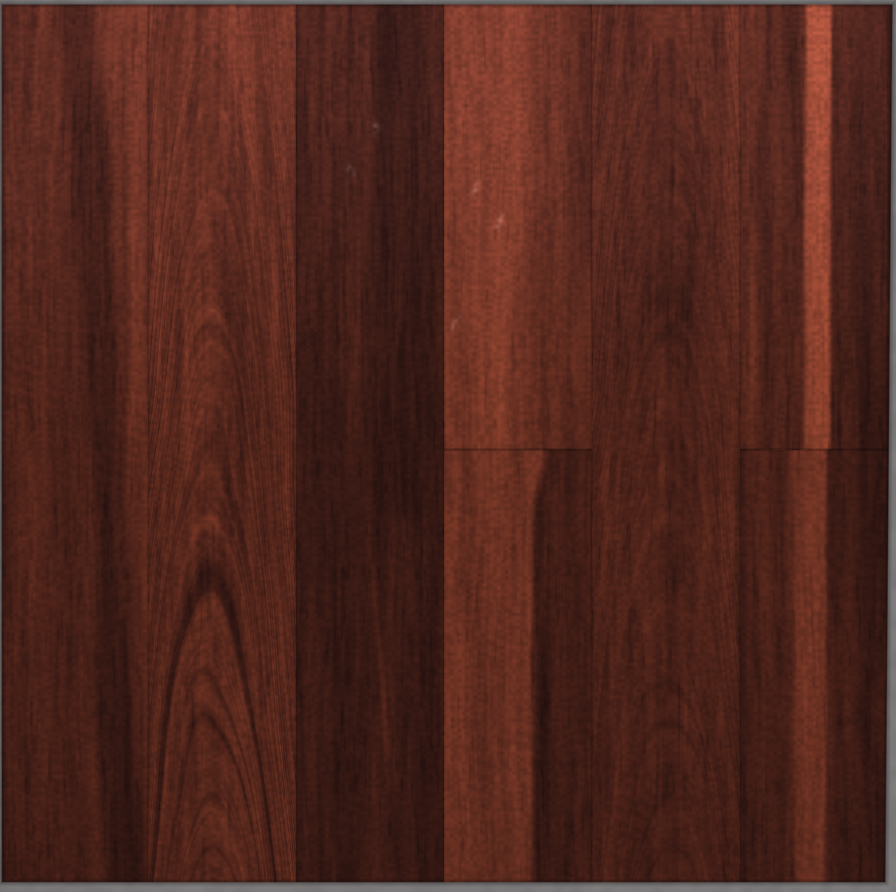
Write a WebGL 1 fragment shader that draws this texture.

```glsl
precision highp float;
// Six dark red-brown wood planks with streaks, cathedral grain, end joints and a thin grey rim.
uniform vec2 u_resolution;

#define PLANKS 6.0
#define JOINT_Y 0.496
#define SEAM_WIDTH 0.0016
#define GRAIN 0.34
#define WEAVE 0.20
#define SCUFFS 5
#define DARK vec3(0.165, 0.075, 0.064)
#define MEDIUM vec3(0.335, 0.150, 0.108)
#define LIGHT vec3(0.530, 0.245, 0.168)
#define SHEEN vec3(0.075, 0.045, 0.047)
#define RIM vec3(0.48, 0.47, 0.47)

float hash(vec2 p) {
  return fract(sin(dot(p, vec2(127.1, 311.7))) * 43758.5);
}

float noise(vec2 p) {
  vec2 i = floor(p), f = fract(p);
  f = f * f * (3.0 - 2.0 * f);
  return mix(mix(hash(i), hash(i + vec2(1.0, 0.0)), f.x),
             mix(hash(i + vec2(0.0, 1.0)), hash(i + 1.0), f.x), f.y);
}

// Soft-edged interval from a to b.
float band(float x, float a, float b, float soft) {
  return smoothstep(a - soft, a + soft, x) * (1.0 - smoothstep(b - soft, b + soft, x));
}

// Nested arches that open downwards around a centre line.
float archField(vec2 p, float centre, float steep) {
  float dx = p.x - centre;
  return p.y + steep * dx * dx + 0.05 * (noise(p * vec2(4.0, 9.0)) - 0.5);
}

float archLines(float f, float x) {
  return noise(vec2(f * 62.0, x * 2.0)) + 0.6 * noise(vec2(f * 140.0, x * 3.0)) - 0.8;
}

// Tone of one plank, 0 dark to 1 light; p.x runs across the plank, p.y up it.
float plankTone(float id, vec2 p, float upper) {
  float sway = 0.09 * (noise(vec2(id * 7.3, p.y * 5.0)) - 0.5);
  float x = p.x + sway, y = p.y;
  if (id < 0.5) { // slanting dark band
    float c = mix(0.83, 0.54, y);
    return 0.42 - 0.24 * band(x, c - 0.13, c + 0.12, 0.08) + 0.12 * band(x, c + 0.15, 1.2, 0.08);
  }
  if (id < 1.5) { // bold cathedral arches
    float f = archField(p, 0.44 + sway, 2.1);
    return 0.53 + 0.30 * (1.0 - 0.5 * smoothstep(0.5, 1.0, y)) * archLines(f, p.x)
         - 0.30 * band(f, 0.345, 0.385, 0.015) - 0.14 * band(f, 0.18, 0.22, 0.015)
         + 0.10 * band(x, 0.5, 0.95, 0.15) * smoothstep(0.7, 1.0, y);
  }
  if (id < 2.5) { // darkest plank with a pale vein
    float vein = 0.50 + 0.45 * (0.34 - y) + sway;
    return 0.22 - 0.17 * band(x, 0.58, 0.83, 0.09) * smoothstep(0.38, 0.46, y)
         + 0.20 * band(p.x, vein, vein + 0.03, 0.02) * band(y, 0.13, 0.36, 0.04);
  }
  if (id < 3.5) { // light sapwood beside dark heartwood
    float edge = 0.60 + 0.09 * smoothstep(0.42, 0.50, y);
    float low = 0.74 - 0.46 * smoothstep(edge - 0.04, edge + 0.04, p.x)
              - 0.13 * band(p.x, edge, edge + 0.10, 0.04);
    float high = 0.80 - 0.27 * smoothstep(0.48, 0.60, x)
               - 0.30 * smoothstep(0.75, 0.95, x) * smoothstep(0.60, 0.85, y);
    return mix(low, high, upper);
  }
  if (id < 4.5) { // dull plank with faint arches and a knot
    vec2 knot = (p - vec2(0.54, 0.655)) / vec2(0.16, 0.045);
    return 0.41 + 0.17 * archLines(archField(p, 0.52 + sway, 1.6), p.x) - 0.16 * exp(-dot(knot, knot));
  }
  // Narrow stripes that shift at the joint.
  float shift = mix(-0.07, 0.0, upper);
  float bright = band(p.x + 0.2 * sway, 0.44 + shift, 0.61 + shift * 0.4, 0.025);
  float stripes = 0.42 + 0.45 * (noise(vec2(x * 11.0 + upper * 5.0, y * 2.0)) - 0.5);
  return mix(mix(stripes, 0.23, smoothstep(0.57, 0.64, p.x)), mix(0.80, 1.02, upper), bright);
}

void main() {
  vec2 uv = gl_FragCoord.xy / u_resolution;
  float px = 1.0 / min(u_resolution.x, u_resolution.y);
  // Board outline, slightly out of square.
  float right = mix(0.988, 0.996, uv.y);
  float inset = min(min(uv.x - 0.002, right - uv.x), min(uv.y - 0.011, 0.995 - uv.y));
  float across = clamp(uv.x / 0.991, 0.0, 0.9999) * PLANKS;
  float id = floor(across), row = id * 37.0;
  vec2 p = vec2(fract(across), uv.y);
  // Plank figure, then fine, broad and pore grain.
  float gx = uv.x + 0.008 * (noise(uv * vec2(18.0, 5.0)) - 0.5);
  float fine = 0.5 * noise(vec2(gx * 250.0, uv.y * 15.0 + row))
             + 0.5 * noise(vec2(gx * 115.0, uv.y * 5.0 + row)) - 0.5;
  float broad = noise(vec2(gx * 38.0, uv.y * 2.0 + row)) - 0.5;
  float pores = smoothstep(0.66, 0.9, noise(vec2(gx * 290.0, uv.y * 42.0 + row)));
  float tone = plankTone(id, p, smoothstep(-px, px, uv.y - JOINT_Y));
  tone = clamp(tone + GRAIN * fine + 0.17 * broad - 0.10 * pores, 0.0, 1.1);
  vec3 color = mix(DARK, MEDIUM, min(tone * 2.0, 1.0));
  color = mix(color, LIGHT, max(tone * 2.0 - 1.0, 0.0));
  // Light from above and the woven surface.
  color *= mix(0.87, 1.08, uv.y);
  color += SHEEN * smoothstep(0.45, 1.0, uv.y) * (0.45 + 0.6 * tone);
  color *= 1.0 + WEAVE * (noise(uv * vec2(230.0, 270.0)) - 0.5);
  // Seams, and end joints on the fourth and sixth planks.
  float side = min(p.x, 1.0 - p.x) / PLANKS;
  color *= 1.0 - 0.16 * (1.0 - smoothstep(0.0, SEAM_WIDTH + px, side));
  float jointed = step(2.5, id) * step(0.5, mod(id, 2.0));
  color *= 1.0 - 0.28 * jointed * (1.0 - smoothstep(0.0, SEAM_WIDTH + px, abs(uv.y - JOINT_Y)));
  // Small pale scuffs in the upper middle.
  for (int i = 0; i < SCUFFS; i++) {
    float k = float(i);
    vec2 d = uv - vec2(0.37, 0.60) - vec2(0.25, 0.31) * vec2(hash(vec2(k, 3.0)), hash(vec2(k, 8.0)));
    d = vec2(d.x + d.y * (hash(vec2(k, 5.0)) - 0.5), d.y) / vec2(0.004, 0.007);
    color += 0.20 * exp(-min(dot(d, d), 40.0)) * noise(uv * 220.0);
  }
  // Shaded board edge and grey rim.
  color *= mix(0.72, 1.0, smoothstep(0.0, 0.005, inset));
  vec3 rim = RIM * (0.96 + 0.08 * noise(uv * 90.0)) * (1.0 - 0.25 * smoothstep(-0.006, 0.0, inset));
  gl_FragColor = vec4(mix(rim, color, smoothstep(-px, px, inset)), 1.0);
}
```
